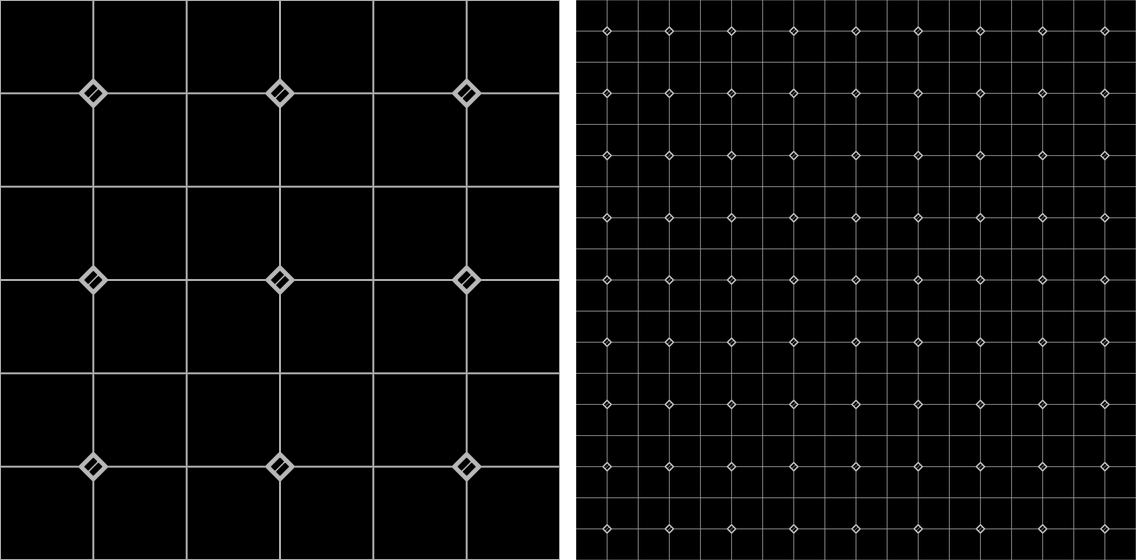
Left: one tile. Right: repeated 3 by 3.
Write a Shadertoy shader that draws this pattern.

```glsl
// Black square tiles with thin grey joints and a slotted diamond at the centre of each repeat.

float roundedBox(vec2 p, vec2 halfSize, float radius) {
    vec2 q = abs(p) - halfSize + radius;
    return length(max(q, 0.0)) + min(max(q.x, q.y), 0.0) - radius;
}

// Coverage of a shape from its signed distance, softened over one pixel
float coverage(float dist, float pixel) {
    return clamp(0.5 - dist / pixel, 0.0, 1.0);
}

void mainImage(out vec4 fragColor, in vec2 fragCoord) {
    const float repeats = 3.0;
    float pixel = repeats / min(iResolution.x, iResolution.y);
    vec2 cell = fract(fragCoord / iResolution.xy * repeats) - 0.5;

    // Joints run along the borders and through the middle of each repeat
    vec2 toJoint = abs(fract(cell * 2.0 + 0.5) - 0.5) * 0.5;
    float joints = min(toJoint.x, toJoint.y) - 0.005;

    // Diamond: a square in axes turned by 45 degrees
    vec2 turned = vec2(cell.x + cell.y, cell.y - cell.x) * 0.70711;
    float diamond = roundedBox(turned, vec2(0.0585), 0.004);

    // Two rounded slots, split by a thin rising bar
    vec2 slotPoint = vec2(turned.x, abs(turned.y) - 0.0193);
    float slots = roundedBox(slotPoint, vec2(0.035, 0.0157), 0.005);

    float ink = max(coverage(joints, pixel), coverage(diamond, pixel));
    ink *= 1.0 - coverage(slots, pixel);
    fragColor = vec4(vec3(0.72) * ink, 1.0);
}
```
